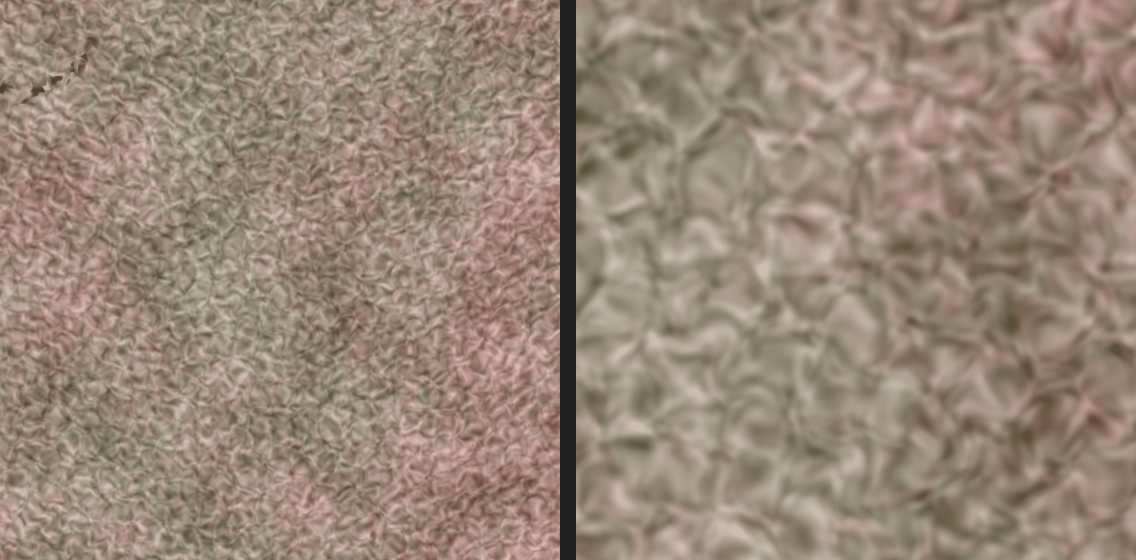
Left, the full canvas; right, a detail of the centre.
Write a three.js fragment shader that draws this texture.

```glsl
// Weathered pink and olive stone with soft curling grains, pale scuffs and a few dark crumbs.
varying vec2 vUv;

const vec3 DARK_TONE = vec3(0.425, 0.355, 0.275);
const vec3 PALE_TONE = vec3(0.780, 0.692, 0.645);
const vec3 PINK_SHIFT = vec3(0.030, -0.014, 0.004);
const vec3 SCUFF_COLOR = vec3(0.735, 0.655, 0.615);
const vec3 CRUMB_COLOR = vec3(0.270, 0.205, 0.135);

const vec2 GRAIN_FREQ = vec2(48.0, 78.0);
const float FINE_FREQ = 112.0;
const float GRAIN_TILT = 0.55;
const float CURL_FREQ = 34.0;
const float CURL_AMOUNT = 0.011;
const float MEAN_TONE = 0.52;
const float GRAIN_CONTRAST = 0.80;
const float FINE_CONTRAST = 0.42;
const float PATCH_CONTRAST = 0.34;
const float SCUFF_STRENGTH = 0.55;
const vec2 CRUMB_CENTER = vec2(0.04, 0.95);
const float CRUMB_RADIUS = 0.117;

// Random unit gradient for a lattice cell
vec2 cellGradient(vec2 cell) {
  vec3 h = fract(vec3(cell.xyx) * vec3(0.1031, 0.1030, 0.0973));
  h += dot(h, h.yzx + 33.33);
  float angle = 6.28318 * fract((h.x + h.y) * h.z);
  return vec2(cos(angle), sin(angle));
}

// Gradient noise, centred on zero
float noise(vec2 p) {
  vec2 i = floor(p);
  vec2 f = p - i;
  vec2 u = f * f * f * (f * (f * 6.0 - 15.0) + 10.0);
  float a = dot(cellGradient(i), f);
  float b = dot(cellGradient(i + vec2(1.0, 0.0)), f - vec2(1.0, 0.0));
  float c = dot(cellGradient(i + vec2(0.0, 1.0)), f - vec2(0.0, 1.0));
  float d = dot(cellGradient(i + vec2(1.0, 1.0)), f - vec2(1.0, 1.0));
  return mix(mix(a, b, u.x), mix(c, d, u.x), u.y);
}

float fbm(vec2 p) {
  float sum = 0.0;
  float gain = 1.0;
  for (int i = 0; i < 4; i++) {
    sum += gain * noise(p);
    p = p * 2.03 + 17.3;
    gain *= 0.6;
  }
  return sum;
}

vec2 rotate(vec2 p, float angle) {
  float c = cos(angle);
  float s = sin(angle);
  return vec2(c * p.x + s * p.y, c * p.y - s * p.x);
}

// Elongated grains: falling to the right on the left side, rising on the right side
float grains(vec2 p) {
  float falling = noise(rotate(p, -GRAIN_TILT) * GRAIN_FREQ + 40.0);
  float rising = noise(rotate(p, GRAIN_TILT) * GRAIN_FREQ + 90.0);
  float turn = 1.5708 * smoothstep(0.1, 1.0, p.x + 0.6 * noise(p * 5.0));
  return falling * cos(turn) + rising * sin(turn);
}

// Pale worn blotches and thin upright scratches
float scuffs(vec2 p) {
  float blotch = smoothstep(0.32, 0.72, fbm(p * vec2(11.0, 8.0) + 5.0));
  float scratch = smoothstep(0.32, 0.60, noise(rotate(p, -0.15) * vec2(42.0, 9.0) + 61.0));
  float region = smoothstep(-0.1, 0.35, noise(p * 3.5 + 23.0));
  return clamp(blotch + 0.7 * scratch * region, 0.0, 1.0);
}

// Broken arc of crumbs in the upper left
float crumbs(vec2 p) {
  vec2 d = p - CRUMB_CENTER;
  float ring = 1.0 - smoothstep(0.004, 0.026, abs(length(d) - CRUMB_RADIUS));
  float side = smoothstep(0.03, -0.03, d.y);
  float pieces = smoothstep(0.02, 0.26, noise(p * 38.0 + 7.0) + 0.4 * noise(p * 95.0));
  return ring * side * pieces;
}

void main() {
  vec2 p = vUv;
  vec2 curl = vec2(noise(p * CURL_FREQ), noise(p * CURL_FREQ + 51.0));
  vec2 q = p + CURL_AMOUNT * curl;

  // Light and dark grains over broad tonal drift
  float grain = grains(q);
  float fine = noise(q * FINE_FREQ + 13.0);
  float drift = fbm(p * 6.0 + 31.0);
  float tone = MEAN_TONE + GRAIN_CONTRAST * grain + FINE_CONTRAST * fine
             + PATCH_CONTRAST * drift;
  float scuff = scuffs(q);
  vec3 color = mix(DARK_TONE, PALE_TONE, clamp(tone, -0.15, 1.12));

  // Pink margins around an olive middle, with speckled hue
  float middle = abs(p.x - 0.28 - 0.22 * p.y);
  float pink = 2.2 * middle - 0.6 + 1.3 * fbm(p * 4.0 + 77.0)
             + 1.3 * noise(q * 52.0 + 3.0);
  color += PINK_SHIFT * clamp(pink, -1.0, 1.3);

  // Scuffs keep part of the grain relief
  vec3 worn = SCUFF_COLOR + 0.12 * (grain + fine);
  color = mix(color, worn, SCUFF_STRENGTH * scuff);
  color = mix(color, CRUMB_COLOR, 0.85 * crumbs(q));

  gl_FragColor = vec4(color, 1.0);
}
```
